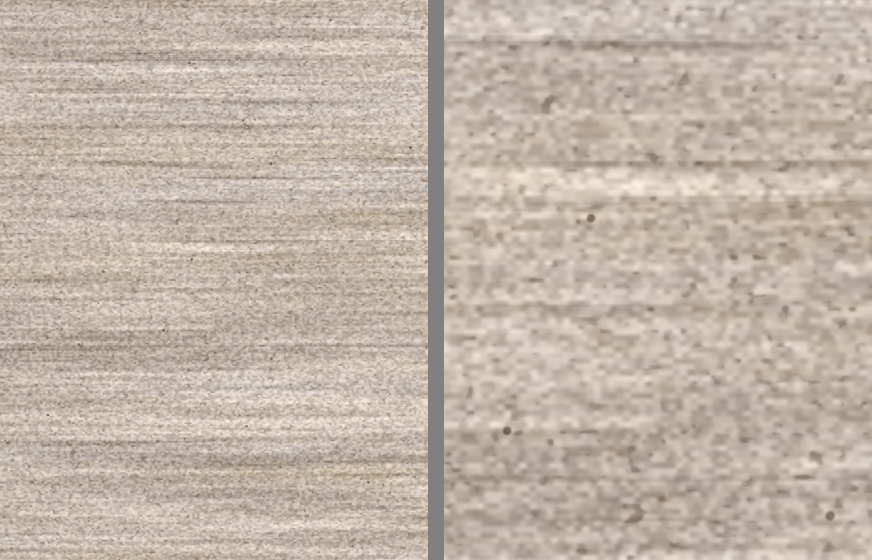
Left: the whole. Right: its middle third, enlarged.
Write a Shadertoy shader that draws this texture.

```glsl
// Pale greige woven surface with fine horizontal streaks, grain and dark flecks.

float hash(vec2 p) {
    return fract(sin(dot(p, vec2(127.1, 311.7))) * 43758.5453);
}

// One row of smooth noise, shifted so that neighbouring rows do not line up
float rowNoise(float x, float row) {
    x += 17.0 * hash(vec2(row, 3.7));
    float cell = floor(x);
    return mix(hash(vec2(cell, row)), hash(vec2(cell + 1.0, row)),
               smoothstep(0.0, 1.0, x - cell));
}

// Value noise in the range 0 to 1
float noise(vec2 p) {
    float row = floor(p.y);
    return mix(rowNoise(p.x, row), rowNoise(p.x, row + 1.0),
               smoothstep(0.0, 1.0, p.y - row));
}

// Soft round dots, at most one per cell; density is the share of cells filled
float specks(vec2 p, float density, float radius) {
    vec2 cell = floor(p);
    vec2 center = 0.3 + 0.4 * vec2(hash(cell + 5.3), hash(cell + 9.1));
    float size = radius * (0.6 + 0.4 * hash(cell + 2.9));
    float spot = 1.0 - smoothstep(0.4 * size, size, length(p - cell - center));
    return spot * step(hash(cell + 14.2), density);
}

void mainImage(out vec4 fragColor, in vec2 fragCoord) {
    vec2 uv = fragCoord / iResolution.y;

    // Threads waver slightly along their length
    vec2 p = uv;
    p.y += 0.002 * noise(vec2(uv.x * 4.0, uv.y * 9.0));

    // Streaks, from broad bands to single threads
    float tone = 0.0;
    tone += 0.055 * (noise(p * vec2(1.3, 14.0)) - 0.5);
    tone += 0.09 * (noise(p * vec2(2.0, 48.0) + 31.0) - 0.5);
    tone += 0.13 * (noise(p * vec2(4.0, 120.0) + 57.0) - 0.5);
    tone += 0.08 * (noise(p * vec2(16.0, 210.0) + 83.0) - 0.5);

    // Long thin dark lines, gathered in some bands, and softer pale ones
    float gather = noise(p * vec2(1.5, 30.0) + 23.0);
    float lines = noise(p * vec2(3.5, 170.0) + 111.0);
    tone -= 0.10 * smoothstep(0.68, 0.95, lines) * smoothstep(0.2, 0.7, gather);
    tone += 0.06 * smoothstep(0.25, 0.05, lines);

    // Fine grain, a little wider than tall
    float grain = noise(uv * vec2(225.0, 290.0) + 7.0);
    tone += 0.19 * (grain - 0.5);
    tone += 0.06 * (noise(uv * vec2(110.0, 200.0) + 41.0) - 0.5);

    // Irregular dark flecks where grain and a second noise are both low
    float fleck = noise(uv * vec2(150.0, 230.0) + 67.0);
    tone -= 0.11 * smoothstep(0.30, 0.08, fleck) * smoothstep(0.65, 0.25, grain);

    // Very rare dark specks
    tone -= 0.30 * specks(uv * 40.0 + 20.0, 0.003, 0.16);

    // Warm cream and cool mauve-grey drift between the bands
    float warmth = noise(p * vec2(2.0, 26.0) + 71.0) - 0.5;
    warmth += 0.8 * (noise(p * vec2(45.0, 130.0) + 17.0) - 0.5);

    vec3 greige = vec3(0.782, 0.731, 0.679);
    vec3 color = greige + tone * vec3(0.98, 1.0, 1.02);
    color += warmth * vec3(0.013, 0.001, -0.030);

    fragColor = vec4(clamp(color, 0.0, 1.0), 1.0);
}
```
